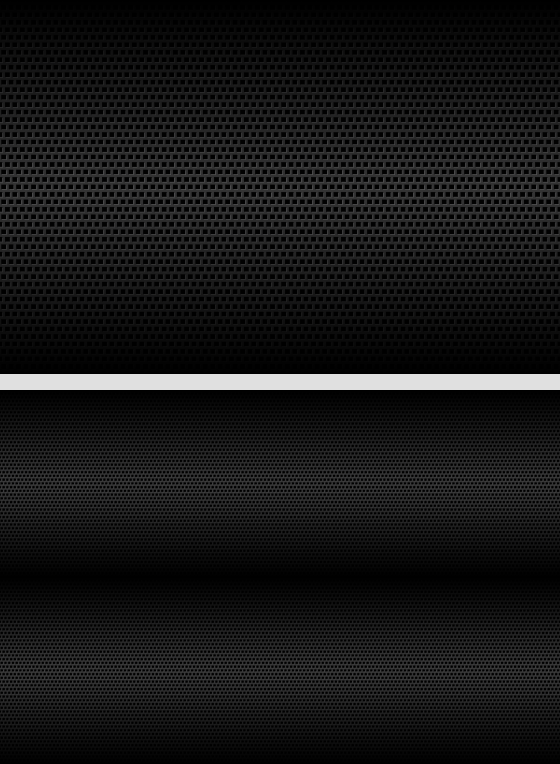
Top, the tile; bottom, the same tile 2 across and 2 down.
Reproduce this pattern procedurally as a Shadertoy shader.

```glsl
const vec2 CELLS = vec2(75.0, 50.0);      // whole repeats across and down
const vec2 HOLE_HALF = vec2(0.31, 0.30);  // half size of a hole, in cells
const float CORNER = 0.04;
const vec2 LIP_SHIFT = vec2(0.085, -0.10);
const vec3 METAL = vec3(0.200, 0.200, 0.202);
const vec3 HOLE_COLOR = vec3(0.004);

float roundedBox(vec2 p, vec2 halfSize, float radius) {
    vec2 q = abs(p) - halfSize + radius;
    return length(max(q, 0.0)) + min(max(q.x, q.y), 0.0) - radius;
}

float coverage(float dist, float pixel) {
    return 1.0 - smoothstep(-0.5 * pixel, 0.5 * pixel, dist);
}

// Cell coordinates centred on a hole; every other row moves half a cell
vec2 staggeredCell(vec2 uv, vec2 cells) {
    vec2 p = uv * cells;
    float row = floor(p.y + 0.5);
    p.x += 0.5 * mod(row, 2.0);
    return fract(p + 0.5) - 0.5;
}

// Horizontal band of light, fading to black at the top and bottom edges
float bandLight(float y, float softness) {
    float d = abs(2.0 * y - 1.0);
    float rounded = sqrt(d * d + softness * softness) - softness;
    float edge = sqrt(1.0 + softness * softness) - softness;
    return 1.0 - rounded / edge;
}

vec3 perforatedSheet(vec2 p, float light, float pixel) {
    float hole = coverage(roundedBox(p, HOLE_HALF, CORNER), pixel);
    float lip = coverage(roundedBox(p - LIP_SHIFT, HOLE_HALF, CORNER), pixel);
    float shade = coverage(roundedBox(p + 0.6 * LIP_SHIFT, HOLE_HALF, CORNER), pixel);

    vec3 color = METAL * light;
    color *= 1.0 - 0.35 * shade;            // dark upper left rim
    color = mix(color, METAL * light * 1.65, lip);  // lit lower right rim
    return mix(color, HOLE_COLOR * light, hole);
}

void mainImage(out vec4 fragColor, in vec2 fragCoord) {
    vec2 uv = fragCoord / iResolution.xy;
    float pixel = CELLS.y / iResolution.y;
    vec2 cell = staggeredCell(uv, CELLS);
    float light = bandLight(uv.y, 0.06);
    fragColor = vec4(perforatedSheet(cell, light, pixel), 1.0);
}
```
